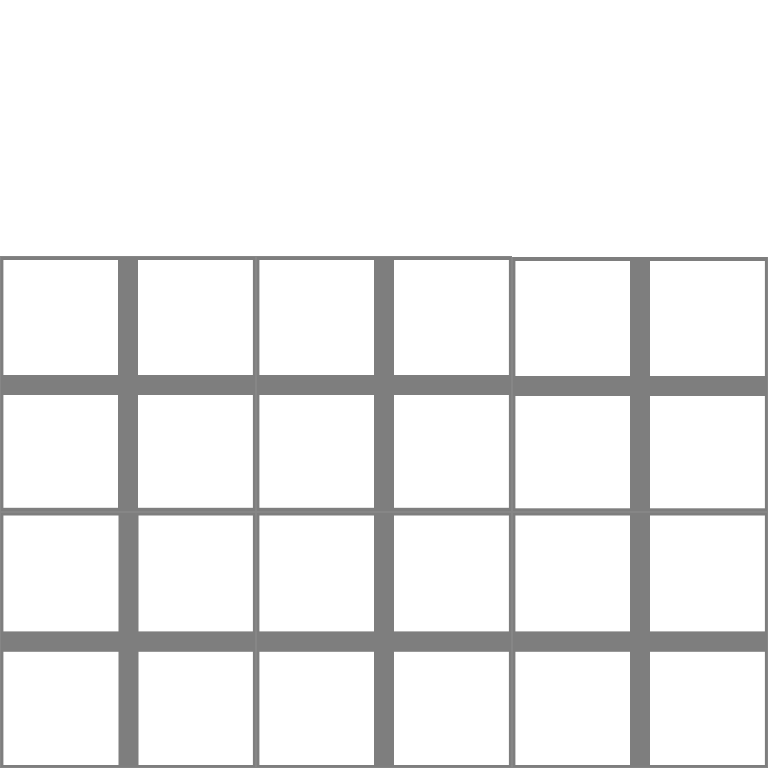
Give the GLSL for this pattern, as a WebGL 2 fragment shader.

```glsl
#version 300 es
precision highp float;

uniform vec2 u_resolution;
out vec4 fragColor;

const vec2 REPEATS = vec2(3.0, 3.0);
const float FRAMED_ROWS = 2.0;
const float UNIT = 1.0 / 256.0; // fine subdivision of one repeat
const vec3 PAPER = vec3(1.0);
const vec3 FRAME_GRAY = vec3(0.494);
const vec3 SEAM_GRAY = vec3(0.57);

// Smooth coverage of the interval from span.x to span.y
float band(float x, vec2 span, float blur) {
    vec2 edges = clamp((vec2(x) - span) / blur + 0.5, 0.0, 1.0);
    return edges.x - edges.y;
}

// Two openings along one axis, separated by a bar
float openings(float x, vec2 outer, vec2 bar, float blur) {
    return band(x, vec2(outer.x, bar.x), blur)
         + band(x, vec2(bar.y, outer.y), blur);
}

// Four panes, with small offsets that vary between repeats
float windowPanes(vec2 local, vec2 cell, float sag, vec2 blur) {
    float upperRow = step(0.5, cell.y);
    float firstLower = (1.0 - upperRow) * step(cell.x, 0.5);
    vec2 barX = vec2(118.0, 138.0) + 0.5 * firstLower;
    vec2 barY = mix(vec2(116.2, 136.6), vec2(117.0, 137.0), upperRow) - sag;
    vec2 outerX = vec2(3.4, 252.9);
    vec2 outerY = mix(vec2(3.0, 252.5), vec2(4.2, 252.0), upperRow) - vec2(0.5, 1.0) * sag;
    return openings(local.x, outerX * UNIT, barX * UNIT, blur.x)
         * openings(local.y, outerY * UNIT, barY * UNIT, blur.y);
}

// Faint line where neighbouring repeats meet
float seam(vec2 grid, vec2 blur) {
    vec2 dist = abs(grid - floor(grid + 0.5));
    vec2 line = 1.0 - smoothstep(vec2(0.2 * UNIT), vec2(0.2 * UNIT) + blur, dist);
    return max(line.x, line.y);
}

void main() {
    vec2 grid = gl_FragCoord.xy / u_resolution * REPEATS;
    vec2 blur = REPEATS / u_resolution;
    vec2 cell = floor(grid);
    vec2 local = fract(grid);

    // The last repeat of the upper row sits slightly low
    float sag = step(1.5, cell.x) * step(0.5, cell.y);
    float frameTop = FRAMED_ROWS - sag * UNIT;
    float framed = band(grid.y, vec2(-1.0, frameTop), blur.y);

    // Gray frame with seams, then open panes
    vec3 frame = mix(FRAME_GRAY, SEAM_GRAY, 0.5 * seam(grid, blur));
    float panes = windowPanes(local, cell, sag, blur);
    vec3 color = mix(PAPER, frame, framed * (1.0 - panes));
    fragColor = vec4(color, 1.0);
}
```
